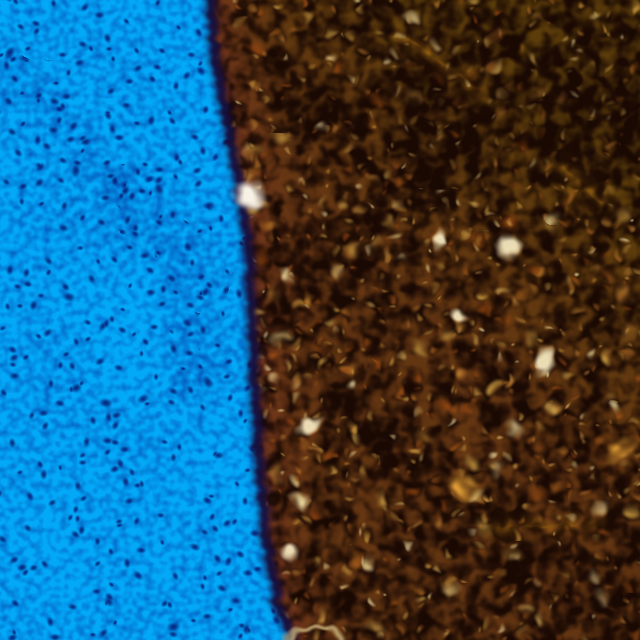
Give the GLSL for this texture, as a Shadertoy shader.

```glsl
// A mineral thin section: speckled blue resin on the left meets brown, grainy soil.
// A curved boundary splits the canvas; gradient noise gives the mottling and
// jittered cells scatter the ellipses used for both specks and mineral grains.

vec2 hash2(vec2 cell) {
    uvec2 q = uvec2(ivec2(cell) + 4096);
    q = q * 1664525u + 1013904223u;
    q.x += q.y * 1664525u;
    q.y += q.x * 1664525u;
    q ^= q >> 16u;
    q.x += q.y * 1664525u;
    q.y += q.x * 1664525u;
    q ^= q >> 16u;
    return vec2(q & 65535u) / 65535.0;
}

float cornerSlope(vec2 cell, vec2 offset) {
    float a = 6.2832 * hash2(cell).x;
    return dot(vec2(cos(a), sin(a)), offset);
}

float gradientNoise(vec2 p) {
    vec2 i = floor(p), f = fract(p), e = vec2(1, 0);
    vec2 u = f * f * f * (f * (f * 6.0 - 15.0) + 10.0);
    return mix(mix(cornerSlope(i, f), cornerSlope(i + e, f - e), u.x),
               mix(cornerSlope(i + e.yx, f - e.yx), cornerSlope(i + 1.0, f - 1.0), u.x), u.y);
}

mat2 rotation(float a) {
    return mat2(cos(a), sin(a), -sin(a), cos(a));
}

// Scattered soft ellipses: x is coverage, y is a random value per ellipse
vec2 scatter(vec2 p, float density, float size) {
    vec2 base = floor(p), best = vec2(0);
    for (int y = -1; y <= 1; y++)
    for (int x = -1; x <= 1; x++) {
        vec2 cell = base + vec2(x, y);
        vec2 place = hash2(cell), kind = hash2(cell + 517.0);
        vec2 d = rotation(6.2832 * kind.y) * (p - cell - place);
        float r = size * mix(0.55, 1.0, kind.x);
        float cover = 1.0 - smoothstep(0.1, 1.25, length(d / vec2(r, r * 0.68)));
        cover *= step(fract(kind.x * 57.0 + kind.y), density);
        if (cover > best.x) best = vec2(cover, fract(kind.y * 37.0));
    }
    return best;
}

float segment(vec2 p, vec2 a, vec2 b) {
    vec2 ab = b - a;
    return length(p - a - ab * clamp(dot(p - a, ab) / dot(ab, ab), 0.0, 1.0));
}

float crystal(vec2 p, vec2 centre, vec2 radius, float tilt) {
    return 1.0 - smoothstep(0.3, 1.2, length(rotation(tilt) * (p - centre) / radius));
}

float boundary(float y) {
    float t = 1.0 - y;
    return 0.328 + 0.045 * t + 0.042 * smoothstep(0.02, 0.42, t) + 0.04 * pow(t, 10.0)
         + 0.007 * gradientNoise(vec2(y * 28.0, 3.0)) + 0.006 * gradientNoise(vec2(y * 75.0, 8.0));
}

vec3 resin(vec2 p) {
    // Smoky band sinking from the upper left towards the boundary
    vec2 q = p + 0.03 * vec2(gradientNoise(p * 16.0), gradientNoise(p * 16.0 + 23.0));
    float d = min(segment(q, vec2(0.02, 0.89), vec2(0.15, 0.74)),
              min(segment(q, vec2(0.15, 0.74), vec2(0.28, 0.60)),
                  segment(q, vec2(0.28, 0.60), vec2(0.29, 0.43))));
    float band = exp(-d * d / 0.0016) * (0.7 + 0.9 * gradientNoise(p * 24.0));
    float grain = gradientNoise(p * vec2(75, 85)) + 0.35 * gradientNoise(p * 130.0 + 9.0);
    float shade = 0.2 + 0.85 * grain + 0.38 * band + 0.2 * gradientNoise(p * 7.0);
    vec3 c = mix(vec3(0.01, 0.66, 0.97), vec3(0.02, 0.36, 0.74), clamp(shade, 0.0, 1.0));
    float specks = max(scatter(p * 50.0, 0.28 + 0.3 * band, 0.42).x,
                       scatter(p * 34.0 + 90.0, 0.07 + 0.12 * band, 0.36).x);
    return mix(c, vec3(0.03, 0.12, 0.46), specks * 0.85);
}

vec3 soil(vec2 p, float depth) {
    vec2 warp = vec2(gradientNoise(p * 48.0), gradientNoise(p * 48.0 + 31.0));
    vec2 q = p + 0.009 * warp;

    // Brown mottling, redder by the boundary and olive at the upper right
    float tone = 0.43 + 0.4 * gradientNoise(p * 8.0) + 0.55 * gradientNoise(q * 24.0)
               + 0.75 * gradientNoise(q * 52.0) + 0.2 * gradientNoise(p * 95.0);
    float gloom = exp(-60.0 * dot(p - vec2(0.66, 0.84), p - vec2(0.66, 0.84)))
                + exp(-70.0 * dot(p - vec2(0.92, 0.81), p - vec2(0.92, 0.81)))
                + 0.7 * exp(-50.0 * dot(p - vec2(0.88, 0.06), p - vec2(0.88, 0.06)));
    tone -= 0.22 * gloom;
    vec3 warm = mix(vec3(0.39, 0.21, 0.07), vec3(0.36, 0.24, 0.04), smoothstep(1.1, 1.8, p.x + p.y));
    warm = mix(warm, vec3(0.48, 0.21, 0.12), exp(-depth * 28.0));
    vec3 c = mix(vec3(0.10, 0.035, 0.012), warm, smoothstep(0.0, 0.95, tone));

    // Mineral grains, finer and fainter with each layer
    float middle = exp(-7.0 * (p.y - 0.5) * (p.y - 0.5));
    for (int i = 0; i < 3; i++) {
        float k = float(i);
        vec2 g = scatter(q * (23.0 + 13.0 * k) + 71.0 * k, 0.22 + 0.16 * middle, 0.44 - 0.02 * k);
        vec3 mineral = mix(vec3(0.58, 0.27, 0.06), vec3(0.76, 0.58, 0.24), smoothstep(0.0, 0.7, g.y));
        mineral = mix(mineral, vec3(0.92, 0.85, 0.62), smoothstep(0.75, 1.0, g.y));
        float strength = mix(0.55, 0.95, fract(g.y * 13.0)) * (0.85 + 0.7 * warp.y);
        c = mix(c, mineral, g.x * strength * (1.0 - 0.12 * k) * (1.0 - 0.55 * min(gloom, 1.0)));
    }

    // Yellow veins
    float vein = min(segment(q, vec2(0.62, 0.95), vec2(0.75, 0.86)),
                 min(segment(q, vec2(0.88, 0.74), vec2(0.94, 0.68)),
                     segment(q, vec2(0.78, 0.175), vec2(0.93, 0.185))));
    c += vec3(0.34, 0.24, 0.04) * exp(-vein * 120.0) * (0.6 + 1.2 * gradientNoise(p * 50.0));

    // Larger amber grains, then pale crystals
    float amber = max(crystal(q, vec2(0.725, 0.24), vec2(0.028, 0.021), 0.4),
                      crystal(q, vec2(0.97, 0.295), vec2(0.027, 0.018), -0.6));
    c = mix(c, vec3(0.78, 0.54, 0.18), amber * (0.75 + 0.9 * warp.x));
    float pale = max(crystal(q, vec2(0.795, 0.615), vec2(0.021, 0.020), 0.3),
                 max(crystal(q, vec2(0.688, 0.627), vec2(0.010, 0.018), 0.1),
                 max(crystal(q, vec2(0.718, 0.507), vec2(0.014, 0.012), 0.5),
                 max(crystal(q, vec2(0.85, 0.435), vec2(0.015, 0.025), 0.1),
                 max(crystal(q, vec2(0.483, 0.335), vec2(0.022, 0.013), -0.5),
                     crystal(q, vec2(0.453, 0.138), vec2(0.015, 0.015), 0.0))))));
    return mix(c, vec3(0.95, 0.90, 0.74), pale * 0.95);
}

void mainImage(out vec4 fragColor, in vec2 fragCoord) {
    vec2 p = fragCoord / iResolution.xy;
    float depth = p.x - boundary(p.y);
    vec3 c = mix(resin(p), soil(p, depth), smoothstep(-0.007, 0.009, depth));

    // Indigo rim along the boundary
    float rim = exp(-pow((depth - 0.001) / 0.0105, 2.0));
    c = mix(c, vec3(0.09, 0.04, 0.22), 0.9 * rim);

    // White crystal on the rim and a pale arc at the foot
    vec2 q = p + 0.010 * vec2(gradientNoise(p * 45.0), gradientNoise(p * 45.0 + 17.0));
    c = mix(c, vec3(0.97, 0.95, 0.90), crystal(q, vec2(0.389, 0.695), vec2(0.027, 0.024), 0.4));
    float arc = abs(length((q - vec2(0.492, -0.002)) / vec2(0.042, 0.022)) - 1.0);
    c = mix(c, vec3(0.80, 0.72, 0.50), 0.75 * (1.0 - smoothstep(0.0, 0.3, arc)));
    fragColor = vec4(clamp(c, 0.0, 1.0), 1.0);
}
```
